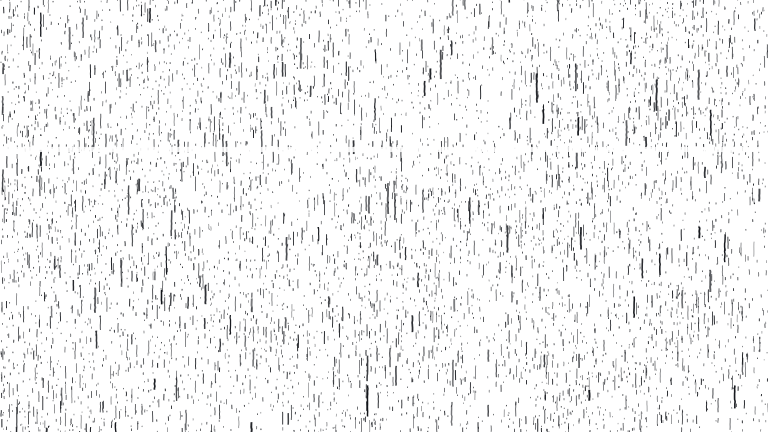
A Shadertoy shader for this texture:

```glsl
// Draws a white sheet covered with short, thin, vertical ink dashes and specks.

const vec3 PAPER = vec3(1.0);
const vec3 INK = vec3(0.07, 0.08, 0.10);

float hash(vec2 p) {
    vec3 q = fract(vec3(p.xyx) * 0.1031);
    q += dot(q, q.yzx + 33.33);
    return fract((q.x + q.y) * q.z);
}

float valueNoise(vec2 p) {
    vec2 cell = floor(p);
    vec2 f = fract(p);
    f = f * f * (3.0 - 2.0 * f);
    float low = mix(hash(cell), hash(cell + vec2(1.0, 0.0)), f.x);
    float high = mix(hash(cell + vec2(0.0, 1.0)), hash(cell + 1.0), f.x);
    return mix(low, high, f.y);
}

// Share of a pixel that lies inside an interval of the given half width
float coverage(float offset, float halfWidth, float pixel) {
    float right = min(offset + 0.5 * pixel, halfWidth);
    float left = max(offset - 0.5 * pixel, -halfWidth);
    return max(right - left, 0.0) / pixel;
}

// Loose clumps and gaps, stretched along the grain
float clumping(vec2 p, float seed) {
    float broad = valueNoise(p * vec2(7.0, 4.0) + 40.0);
    float fine = valueNoise(p * vec2(26.0, 9.0) + seed);
    return 0.2 + 0.8 * broad + 0.8 * fine;
}

// One dash per grid cell; every column is shifted to hide the rows
float dashes(vec2 p, float pixel, vec2 cellSize, vec2 lengths, float width,
             float chance, float seed) {
    float column = floor(p.x / cellSize.x);
    float shift = hash(vec2(column, seed)) * cellSize.y;
    float row = floor((p.y + shift) / cellSize.y);
    vec2 id = vec2(column, row) + seed * vec2(17.0, 31.0);
    vec2 center = (vec2(column, row) + 0.5) * cellSize - vec2(0.0, shift);

    float present = step(hash(id + 3.7), chance * clumping(center, seed));
    float size = hash(id + 11.3);
    float halfLength = 0.5 * mix(lengths.x, lengths.y, size * size);
    float halfWidth = 0.5 * width * mix(0.75, 1.35, hash(id + 23.9));
    vec2 room = max(0.5 * cellSize - vec2(halfWidth, halfLength) - 0.5 * pixel, 0.0);
    vec2 jitter = vec2(hash(id + 41.1), hash(id + 57.7)) * 2.0 - 1.0;

    // Ragged sides and a faint lean keep the longer dashes hand-made
    vec2 d = p - center - jitter * room;
    float wobble = valueNoise(vec2(p.y * 170.0, id.x)) - 0.5;
    d.x += wobble * width * 0.35 + d.y * (hash(id + 71.3) - 0.5) * 0.02;
    float strength = mix(0.55, 1.0, hash(id + 83.3));
    return present * strength * coverage(d.x, halfWidth, pixel)
                            * coverage(d.y, halfLength, pixel);
}

// Narrow, almost empty strip across the sheet
float seam(float y, float pixel) {
    return coverage(y - 0.654, 0.006, pixel);
}

void mainImage(out vec4 fragColor, in vec2 fragCoord) {
    float pixel = 1.0 / iResolution.y;
    vec2 p = fragCoord * pixel;
    float clear = 1.0;

    // Two overlapping sets each of specks and medium dashes
    for (int i = 0; i < 2; i++) {
        float seed = float(i) * 7.0 + 2.0;
        float spread = 1.0 + 0.23 * float(i);
        clear *= 1.0 - dashes(p, pixel, vec2(0.0125, 0.017) * spread,
                              vec2(0.003, 0.008), 0.0016, 0.29, seed);
        clear *= 1.0 - dashes(p, pixel, vec2(0.0120, 0.042) * spread,
                              vec2(0.010, 0.035), 0.0018, 0.32, seed + 3.0);
    }

    // Sparse long and heavy strokes
    clear *= 1.0 - dashes(p, pixel, vec2(0.026, 0.095),
                          vec2(0.025, 0.075), 0.0034, 0.22, 19.0);

    float ink = (1.0 - clear) * (1.0 - 0.85 * seam(p.y, pixel));
    fragColor = vec4(mix(PAPER, INK, ink), 1.0);
}
```
